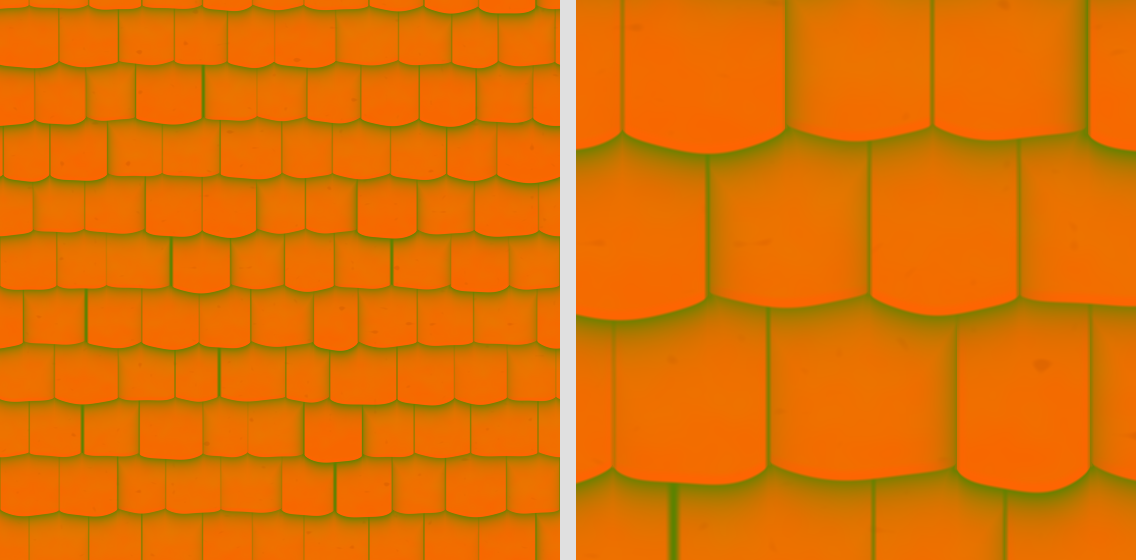
Left: the whole. Right: its middle third, enlarged.
A three.js fragment shader for this texture:

```glsl
// Overlapping rows of round-ended roof tiles, every second row shifted by half a tile.
// Each tile is a distance function with its own seams, length and lift;
// lifted tiles and the row above throw soft green shadows on what lies beneath.
varying vec2 vUv;

const float ROWS = 10.0;
const float COLS = 10.0;
const float ROW_PHASE = 0.86;      // height of the lowest row edge, in rows
const float SEAM_JITTER = 0.13;    // sideways shift of the seams, in tiles
const float LIFT_DROP = 0.11;      // extra length of a fully lifted tile
const float SAG_LOW = 0.10;        // roundness of the lower end
const float SAG_HIGH = 0.18;
const float DROP_REACH = 0.125;    // fade of the shadow below a row
const float SIDE_REACH = 0.085;    // fade of the shadow beside a lifted tile
const float SIDE_STRENGTH = 0.85;
const float SEAM_WIDTH = 0.026;
const float GAP_WIDTH = 0.055;
const float GAP_CHANCE = 0.05;
const float EDGE_SOFT = 0.012;

const vec3 CLAY = vec3(0.925, 0.460, 0.0);
const vec3 CLAY_WARM = vec3(0.970, 0.405, 0.0);
const vec3 RIM = vec3(1.000, 0.390, 0.01);
const vec3 STAIN = vec3(0.860, 0.370, 0.0);
const vec3 SHADOW = vec3(0.360, 0.510, 0.0);

float hash(vec2 p) {
  vec3 q = fract(vec3(p.xyx) * 0.1031 + 0.137);
  q += dot(q, q.yzx + 33.33);
  return fract((q.x + q.y) * q.z);
}

// Hash of a tile or seam that wraps around the canvas.
float cellHash(float row, float col, float seed) {
  return hash(vec2(mod(col, COLS), mod(row, ROWS)) * 3.7 + seed);
}

vec2 gradient(vec2 cell) {
  float angle = 6.2832 * hash(cell + 71.0);
  return vec2(cos(angle), sin(angle));
}

float gradientNoise(vec2 p) {
  vec2 i = floor(p), f = fract(p);
  vec2 e = vec2(1.0, 0.0);
  vec2 w = f * f * f * (f * (f * 6.0 - 15.0) + 10.0);
  float low = mix(dot(gradient(i), f), dot(gradient(i + e), f - e), w.x);
  float high = mix(dot(gradient(i + e.yx), f - e.yx), dot(gradient(i + 1.0), f - 1.0), w.x);
  return mix(low, high, w.y);
}

// Falls smoothly from 1 at the near distance to 0 at the far one.
float fade(float near, float far, float d) { return 1.0 - smoothstep(near, far, d); }

float seamAt(float row, float col) {
  return col - 0.5 * mod(row, 2.0) + SEAM_JITTER * (2.0 * cellHash(row, col, 5.0) - 1.0);
}

float columnAt(float x, float row) {
  float col = floor(x + 0.5 * mod(row, 2.0));
  if (x < seamAt(row, col)) return col - 1.0;
  return x < seamAt(row, col + 1.0) ? col : col + 1.0;
}

// Tile as (distance past the sides, distance past the lower end, lift, signed distance).
vec4 tile(vec2 p, float row, float col) {
  float left = seamAt(row, col), right = seamAt(row, col + 1.0);
  float halfWidth = 0.5 * (right - left);
  float x = p.x - 0.5 * (left + right);
  float u = clamp(x / halfWidth, -1.0, 1.0);
  float lift = pow(cellHash(row, col, 19.0), 1.5);
  float sag = mix(SAG_LOW, SAG_HIGH, lift) * (1.0 - sqrt(1.0 - 0.95 * u * u));
  float wobble = 0.012 * sin(4.0 * u + 6.2832 * cellHash(row, col, 43.0));
  vec2 d = vec2(abs(x) - halfWidth, row - LIFT_DROP * lift + sag + wobble - p.y);
  return vec4(d, lift, length(max(d, 0.0)) + min(max(d.x, d.y), 0.0));
}

vec3 shadeRow(vec2 p, float row) {
  float col = columnAt(p.x, row);
  vec4 own = tile(p, row, col);

  // Clay tone, mottling and a few stains
  float mottle = gradientNoise(p * vec2(2.5, 4.0)) + 0.5 * gradientNoise(p * 7.0 + 9.0);
  float tone = 0.1 + 0.45 * own.z + 0.25 * cellHash(row, col, 61.0)
             + 0.3 * fade(0.0, 0.6, -own.y) + 0.35 * mottle;
  vec3 color = mix(CLAY, CLAY_WARM, clamp(tone, 0.0, 1.0));
  float stain = smoothstep(0.42, 0.62, gradientNoise(p * vec2(5.0, 7.0) + 31.0));
  color = mix(color, STAIN, 0.6 * stain);

  // Bright rim along the lower end, fainter up the sides
  float rim = max(fade(0.02, 0.07, -own.y), 0.5 * own.z * fade(0.03, 0.07, -own.x));
  color = mix(color, RIM, 0.8 * rim);

  // Shadows from the row above and from lifted neighbours
  float shadow = 0.0;
  for (int k = -2; k <= 2; k++) {
    vec4 above = tile(p, row + 1.0, col + float(k));
    vec4 beside = tile(p, row, col + float(k));
    float under = (0.8 + 0.25 * above.z) * exp(-max(above.w, 0.0) / DROP_REACH);
    float side = SIDE_STRENGTH * (beside.z - own.z) * exp(-max(beside.w, 0.0) / SIDE_REACH);
    shadow = max(shadow, max(under, side));
  }

  // Seams of varying strength, with a rare open gap
  float seamCol = p.x - seamAt(row, col) < seamAt(row, col + 1.0) - p.x ? col : col + 1.0;
  float seamHash = cellHash(row, seamCol, 83.0);
  float gap = step(1.0 - GAP_CHANCE, seamHash);
  float seam = fade(0.0, mix(SEAM_WIDTH, GAP_WIDTH, gap), -own.x);
  seam *= mix(mix(0.15, 0.75, seamHash), 1.0, gap);
  return mix(color, SHADOW, 1.0 - (1.0 - min(shadow, 1.0)) * (1.0 - seam));
}

void main() {
  vec2 p = vUv * vec2(COLS, ROWS) - vec2(0.0, ROW_PHASE);
  float row = floor(p.y + 0.15);
  float col = columnAt(p.x, row);
  float edge = 1.0;
  for (int k = -1; k <= 1; k++) edge = min(edge, tile(p, row, col + float(k)).w);
  float cover = fade(0.0, 2.0 * EDGE_SOFT, edge);
  gl_FragColor = vec4(mix(shadeRow(p, row - 1.0), shadeRow(p, row), cover), 1.0);
}
```
